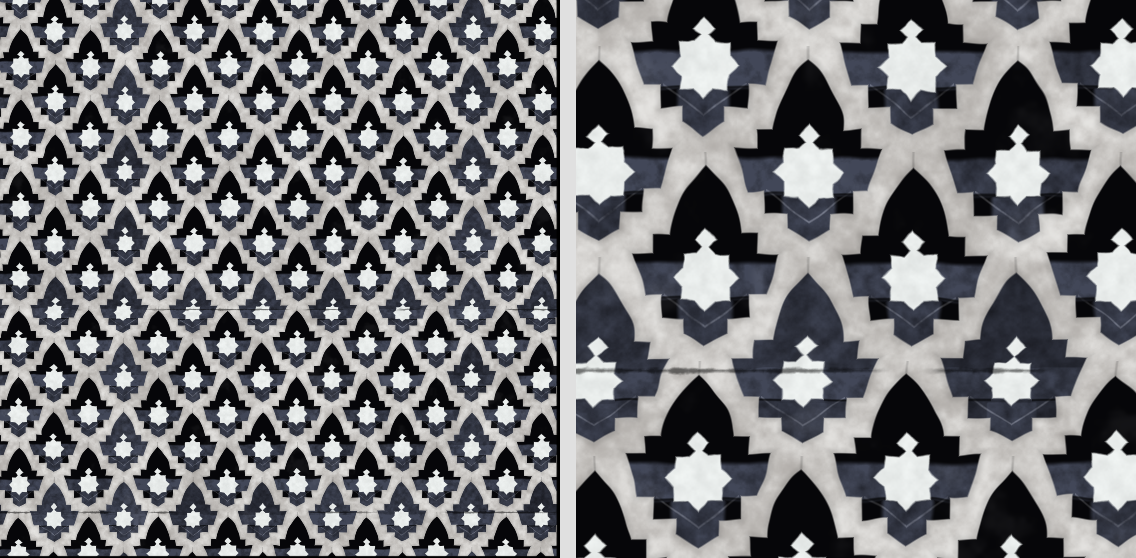
Left, the full canvas; right, a detail of the centre.
A Shadertoy shader for this pattern:

```glsl
float hash(vec2 p) {
    vec3 h = fract(p.xyx * vec3(0.1031, 0.1137, 0.0973));
    h += dot(h, h.yzx + 33.33);
    return fract((h.x + h.y) * h.z);
}

float noise(vec2 p) {
    vec2 i = floor(p), f = fract(p);
    f = f * f * (3.0 - 2.0 * f);
    return mix(mix(hash(i), hash(i + vec2(1, 0)), f.x),
               mix(hash(i + vec2(0, 1)), hash(i + 1.0), f.x), f.y);
}

float fbm(vec2 p) {
    float sum = 0.0, amp = 0.5;
    for (int i = 0; i < 4; i++) {
        sum += amp * noise(p);
        p = p * 2.03 + 17.3;
        amp *= 0.5;
    }
    return sum / 0.9375;
}

float box(vec2 p, vec2 halfSize) {
    vec2 d = abs(p) - halfSize;
    return length(max(d, 0.0)) + min(max(d.x, d.y), 0.0);
}

// Pointed arch over stepped shoulders, flared arms and a hexagonal foot
float nicheDistance(vec2 p) {
    p.x = abs(p.x);
    float arch = length(p - vec2(-0.325, 0.15)) - 0.5;
    float shoulder = box(p - vec2(0.0, 0.14), vec2(0.25, 0.065));
    float arms = max(abs(p.y - 0.015) - 0.1, (p.x - 0.33 - 0.32 * (p.y - 0.05)) * 0.95);
    float hips = box(p + vec2(0.0, 0.1), vec2(0.21, 0.095));
    float foot = max(max(p.x - 0.1, (0.58 * p.x - p.y - 0.325) * 0.865), p.y);
    return min(min(arch, shoulder), min(arms, min(hips, foot)));
}

float starDistance(vec2 p, float size) {
    p = abs(p);
    return min(max(p.x, p.y), (p.x + p.y) * 0.7071) - size;
}

void mainImage(out vec4 fragColor, in vec2 fragCoord) {
    vec2 uv = vec2(fragCoord.x, iResolution.y - fragCoord.y) / iResolution.x;
    float soft = max(0.011, 8.04 / iResolution.x);

    // Slight drift of the courses, with a break below the middle
    float shift = smoothstep(0.53, 0.56, uv.y);
    uv.x += 0.003 * shift;
    uv.y -= 0.006 * smoothstep(0.05, 0.5, uv.y) * (1.0 - smoothstep(0.53, 0.61, uv.y));
    vec2 q = vec2(uv.x * 8.04 - 0.293, 0.953 - uv.y * 8.04);
    vec2 wobble = vec2(noise(q * 9.0), noise(q * 9.0 + 41.0)) - 0.5;

    // Nearest niche of two interleaved square lattices
    float niche = 10.0;
    vec2 cell = vec2(0), p = vec2(0);
    for (int i = 0; i < 2; i++) {
        vec2 offset = vec2(0.5 * float(i));
        vec2 c = floor(q - offset - vec2(0.0, 0.1) + 0.5) + offset;
        vec2 local = q - c + 0.018 * wobble;
        local += 0.016 * (vec2(hash(c * 2.0), hash(c * 2.0 + 71.0)) - 0.5);
        float d = nicheDistance(local);
        if (d < niche) {
            niche = d;
            cell = c;
            p = local;
        }
    }
    float variation = hash(cell * 2.0 + 13.0);
    float grime = fbm(q * 4.0);
    float grain = fbm(q * 19.0);
    bool blueColumn = abs(mod(cell.x, 5.0) - 1.5) < 0.1;
    bool blueRow = cell.y < -3.0 && abs(mod(cell.y, 3.0) - 2.5) < 0.1;
    float blue = blueColumn || blueRow ? 1.0 : 0.0;

    // Pale strapwork with stains and joints above the arches
    vec3 color = mix(vec3(0.70, 0.685, 0.67), vec3(0.90, 0.895, 0.885),
                     smoothstep(0.15, 0.85, 0.6 * grime + 0.4 * grain));
    color *= 1.0 - 0.14 * (1.0 - smoothstep(0.0, soft, abs(p.x))) * step(0.5, p.y);
    color *= 1.0 - 0.1 * (1.0 - smoothstep(0.0, 0.04, niche));

    // Black glaze above, navy glaze in the arms and foot
    float ax = abs(p.x);
    float armGlaze = smoothstep(0.085, 0.055, p.y) * smoothstep(-0.12, -0.09, p.y);
    float footGlaze = smoothstep(-0.09, -0.12, p.y) * smoothstep(0.14, 0.11, ax);
    float navy = max(armGlaze * (0.7 + 0.35 * variation), footGlaze * 0.75);
    navy = max(navy, blue * (0.5 + 0.3 * variation));
    navy *= 0.55 + 0.85 * grain;
    vec3 glaze = mix(vec3(0.025, 0.025, 0.035), vec3(0.26, 0.28, 0.345), clamp(navy, 0.0, 1.0));
    glaze += 0.05 * smoothstep(0.62, 0.85, grime);

    // Thin worn joints between the glazed pieces
    float joint = abs(p.y + 0.235 - 0.75 * ax);
    float jointMask = step(p.y, -0.08) * step(ax, 0.2);
    glaze += 0.24 * grain * jointMask * (1.0 - smoothstep(0.0, soft, joint));
    glaze *= 1.0 - 0.6 * (1.0 - smoothstep(0.0, soft, abs(p.y + 0.1))) * step(0.1, ax);
    color = mix(color, glaze, smoothstep(0.5 * soft, -0.5 * soft, niche));

    // White star with a small lozenge above it
    float star = starDistance(p, 0.106 + 0.01 * variation - 0.014 * blue);
    vec2 gem = abs(p - vec2(0.0, 0.175));
    star = min(star, (gem.x + gem.y - 0.052) * 0.7071);
    vec3 white = vec3(0.93, 0.945, 0.94) * (0.93 + 0.1 * grain);
    color = mix(color, white, smoothstep(0.6 * soft, -0.6 * soft, star + 0.012 * (grain - 0.5)));

    // Chipped horizontal breaks and dark outer margins
    float crack = min(abs(uv.y - 0.548), abs(uv.y - 0.915)) + 0.003 * (grain - 0.5);
    color *= 1.0 - 0.5 * smoothstep(0.0025, 0.0, crack) * smoothstep(0.4, 0.65, noise(q * 2.5));
    vec2 margin = vec2(iResolution.x - fragCoord.x, fragCoord.y) / iResolution.x;
    color *= smoothstep(0.004, 0.008, margin.x) * smoothstep(0.002, 0.005, margin.y);
    fragColor = vec4(clamp(color, 0.0, 1.0), 1.0);
}
```
